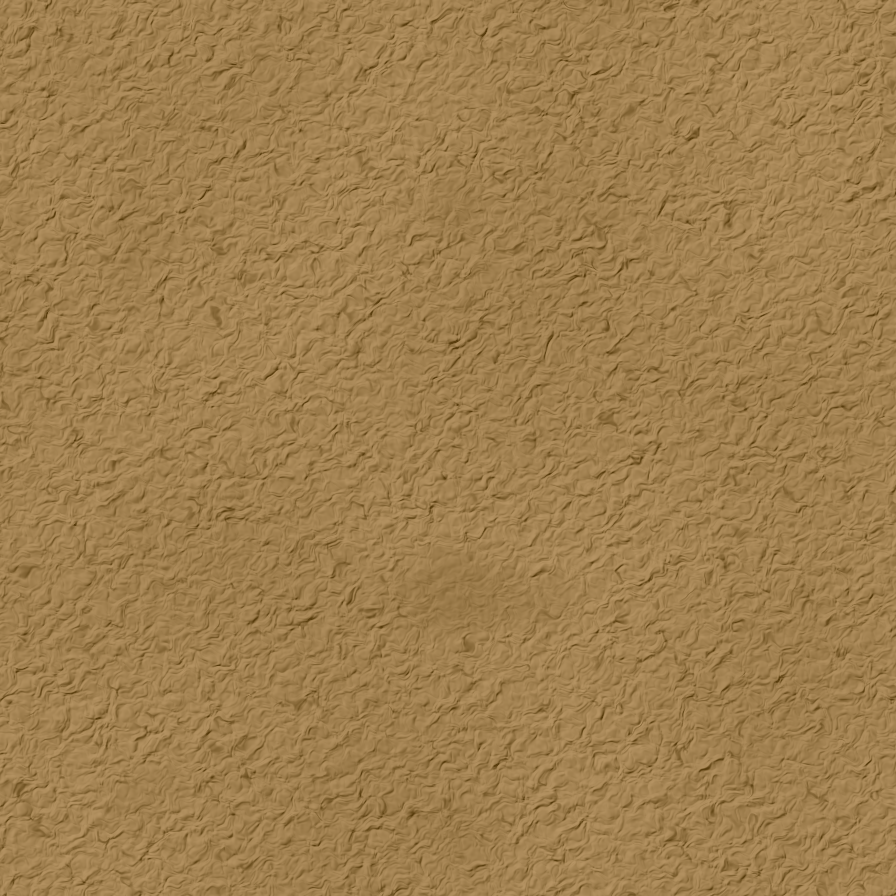
Write a three.js fragment shader that draws this texture.

```glsl
varying vec2 vUv;

vec2 gradientAt(vec2 cell) {
  float angle = 6.2832 * fract(sin(dot(cell, vec2(127.1, 311.7))) * 43758.55);
  return vec2(cos(angle), sin(angle));
}

float gradientNoise(vec2 p) {
  vec2 cell = floor(p);
  vec2 f = fract(p);
  vec2 w = f * f * f * (f * (f * 6.0 - 15.0) + 10.0);
  float a = dot(gradientAt(cell), f);
  float b = dot(gradientAt(cell + vec2(1.0, 0.0)), f - vec2(1.0, 0.0));
  float c = dot(gradientAt(cell + vec2(0.0, 1.0)), f - vec2(0.0, 1.0));
  float d = dot(gradientAt(cell + 1.0), f - 1.0);
  return mix(mix(a, b, w.x), mix(c, d, w.x), w.y);
}

// Bent coordinates, slightly stretched along the rising diagonal
vec2 grainSpace(vec2 p) {
  vec2 bend = vec2(gradientNoise(p * 34.0), gradientNoise(p * 34.0 + 41.3));
  bend += 0.5 * vec2(gradientNoise(p * 83.0 + 9.7), gradientNoise(p * 83.0 + 73.1));
  p += 0.011 * bend;
  return vec2(dot(p, vec2(0.85, 0.53)) * 0.82, dot(p, vec2(-0.53, 0.85)) * 1.1);
}

// Rounded lumps that meet in sharp valleys
float plasterHeight(vec2 p) {
  vec2 q = grainSpace(p);
  float height = 0.0;
  float frequency = 42.0;
  float steepness = 0.5;
  for (int i = 0; i < 3; i++) {
    float lump = gradientNoise(q * frequency + float(i) * 17.3);
    height += steepness * sqrt(lump * lump + 0.001) / frequency;
    frequency *= 1.9;
    steepness *= 1.1;
  }
  return height;
}

// Short, thin, scattered dark cracks
float creaseMask(vec2 p) {
  vec2 q = grainSpace(p);
  float line = 1.0 - smoothstep(0.02, 0.13, abs(gradientNoise(q * 58.0 + 5.9)));
  return line * smoothstep(0.12, 0.42, gradientNoise(q * 47.0 + 88.4));
}

void main() {
  // Relief lit from the upper left
  vec2 lightStep = 0.001 * vec2(-0.65, 0.76);
  float rise = plasterHeight(vUv + lightStep) - plasterHeight(vUv - lightStep);
  float facing = -rise / 0.002;

  // Smoother, slightly darker stains
  float stain = smoothstep(0.28, 0.62, gradientNoise(vUv * 5.5 + 3.7));
  float roughness = 1.0 + 0.5 * gradientNoise(vUv * 15.0 + 21.0);
  facing *= roughness * (1.0 - 0.45 * stain);

  float tone = 0.79 + 0.46 * facing - 0.16 * facing * facing;
  tone -= 0.75 * creaseMask(vUv) * (1.0 - 0.6 * stain);
  tone += 0.18 * gradientNoise(vUv * 4.0 + 60.0) - 0.28 * stain;
  tone += 0.22 * gradientNoise(vUv * 170.0);

  // Ochre from shadow to lit face
  vec3 shadowOchre = vec3(0.51, 0.39, 0.20);
  vec3 litOchre = vec3(0.67, 0.54, 0.35);
  gl_FragColor = vec4(mix(shadowOchre, litOchre, clamp(tone, -1.0, 1.3)), 1.0);
}
```
